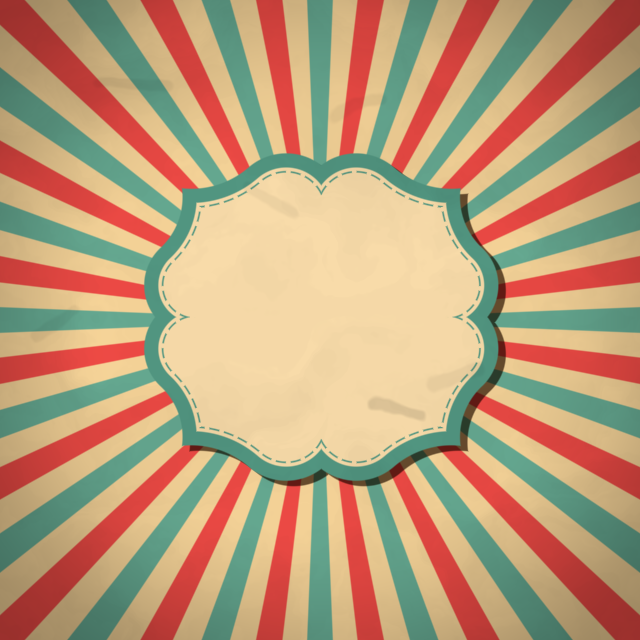
Write a Shadertoy shader that draws this background.

```glsl
// A retro sunburst on creased paper with a scalloped, stitched badge in front.
// Rays repeat in polar angle; each badge side is a convex lobe arc joined to a
// concave ear arc, mirrored about both axes. Stepped noise gives the paper.

const float TAU = 6.2831853;
const vec3 RAY_CREAM = vec3(0.93, 0.80, 0.575);
const vec3 RAY_TEAL = vec3(0.385, 0.64, 0.55);
const vec3 RAY_RED = vec3(0.90, 0.28, 0.26);
const vec3 PANEL_CREAM = vec3(0.94, 0.83, 0.64);
const vec3 FRAME_TEAL = vec3(0.31, 0.57, 0.49);
const vec3 SHADOW_TINT = vec3(0.42, 0.36, 0.30);

const float RAY_COUNT = 40.0;
const float RAY_HALF = 0.256;                 // share of one angular cell
const vec2 BADGE_CENTER = vec2(0.502, 0.5046);
const vec2 SHADOW_SHIFT = vec2(0.0117, -0.0085);
const float FRAME_WIDTH = 0.0221;
const float STITCH_INSET = 0.0288;
const float STITCH_HALF = 0.0012;
const float STITCH_PITCH = 0.0234;
const float EAR_REACH = 0.02;
const float VIGNETTE = 0.32;

// Arc centers as (along side, outward), with the lobe radius.
const vec2 TOP_LOBE = vec2(0.0547, 0.1660);
const vec2 TOP_EAR = vec2(0.2031, 0.3372);
const float TOP_RADIUS = 0.0898;
const vec2 SIDE_LOBE = vec2(0.0495, 0.1966);
const vec2 SIDE_EAR = vec2(0.1875, 0.3255);
const float SIDE_RADIUS = 0.0801;

// Paper folds as segment start and end.
const int FOLDS = 6;
const vec4 FOLD[FOLDS] = vec4[FOLDS](
    vec4(0.59, 0.362, 0.66, 0.349), vec4(0.385, 0.70, 0.455, 0.668),
    vec4(0.17, 0.866, 0.26, 0.857), vec4(0.51, 0.81, 0.575, 0.835),
    vec4(0.05, 0.48, 0.12, 0.515), vec4(0.67, 0.40, 0.74, 0.427));

float hash(vec2 p) {
    return fract(sin(dot(p, vec2(127.1, 311.7))) * 43758.5453);
}

float noise(vec2 p) {
    vec2 i = floor(p), f = fract(p);
    f = f * f * (3.0 - 2.0 * f);
    return mix(mix(hash(i), hash(i + vec2(1, 0)), f.x),
               mix(hash(i + vec2(0, 1)), hash(i + vec2(1, 1)), f.x), f.y);
}

float fbm(vec2 p) {
    float sum = 0.0, amp = 0.5;
    for (int i = 0; i < 5; i++) {
        sum += amp * noise(p);
        p = mat2(1.6, 1.2, -1.2, 1.6) * p + 7.3;
        amp *= 0.5;
    }
    return sum;
}

float cross2(vec2 a, vec2 b) { return a.x * b.y - a.y * b.x; }

// Returns depth inside one side (positive inside) and length along it.
vec2 scallop(vec2 p, vec2 lobe, vec2 ear, float radius) {
    p = min(p, ear + vec2(EAR_REACH, 0.0));
    vec2 axis = ear - lobe, q = p - lobe, e = p - ear;
    float earRadius = length(axis) - radius;
    if (cross2(axis, q) < 0.0) {
        float turn = atan(cross2(e, axis), -dot(axis, e));
        return vec2(length(e) - earRadius, turn * (earRadius + STITCH_INSET));
    }
    float depth = radius - length(vec2(q.x, max(q.y, 0.0))) + max(-q.y, 0.0);
    float turn = atan(cross2(axis, q), dot(axis, q));
    return vec2(depth, -turn * (radius - STITCH_INSET));
}

vec2 badge(vec2 p) {
    p = abs(p);
    vec2 top = scallop(p, TOP_LOBE, TOP_EAR, TOP_RADIUS);
    vec2 side = scallop(p.yx, SIDE_LOBE, SIDE_EAR, SIDE_RADIUS);
    return top.x < side.x ? top : side;
}

// Brightness of the paper: stepped patches and soft dark folds.
float paper(vec2 uv) {
    vec2 warp = vec2(fbm(uv * 7.0), fbm(uv * 7.0 + 31.0)) - 0.5;
    float steps = 14.0 * fbm(uv * vec2(3.5, 6.0) + warp * 1.8);
    float tone = (floor(steps) + smoothstep(0.3, 0.7, fract(steps))) / 14.0;
    float light = 1.0 + 0.16 * (tone - 0.5);
    for (int i = 0; i < FOLDS; i++) {
        vec2 a = uv + warp * 0.06 - FOLD[i].xy, b = FOLD[i].zw - FOLD[i].xy;
        float h = clamp(dot(a, b) / dot(b, b), 0.0, 1.0);
        float d = length(a - b * h);
        light -= 0.07 * smoothstep(0.013, 0.006, d) * (i == 0 ? 1.5 : 0.7);
    }
    return light;
}

void mainImage(out vec4 fragColor, in vec2 fragCoord) {
    float px = 1.0 / min(iResolution.x, iResolution.y);
    vec2 p = (fragCoord - 0.5 * iResolution.xy) * px;
    vec2 uv = p + 0.5;
    float r = length(p);

    // Rays, alternating teal and red
    float cell = atan(p.x, p.y) / TAU * RAY_COUNT;
    float id = floor(cell + 0.5);
    float edge = (abs(cell - id) - RAY_HALF) * TAU / RAY_COUNT * r;
    vec3 ray = mod(id, 2.0) < 0.5 ? RAY_TEAL : RAY_RED;
    vec3 col = mix(ray, RAY_CREAM, smoothstep(-px, px, edge));
    col *= 1.0 - VIGNETTE * smoothstep(0.33, 0.72, r);

    // Badge shadow, frame and panel
    vec2 b = uv - BADGE_CENTER;
    vec2 shape = badge(b);
    float shadow = smoothstep(-px, px, badge(b - SHADOW_SHIFT).x);
    col *= mix(vec3(1.0), SHADOW_TINT, shadow);
    col = mix(col, FRAME_TEAL, smoothstep(-px, px, shape.x));
    col = mix(col, PANEL_CREAM, smoothstep(-px, px, shape.x - FRAME_WIDTH));

    // Stitching
    float dash = (abs(fract(shape.y / STITCH_PITCH) - 0.5) - 0.33) * STITCH_PITCH;
    float stitch = max(abs(shape.x - STITCH_INSET) - STITCH_HALF, dash);
    col = mix(col, FRAME_TEAL, smoothstep(px, -px, stitch));

    fragColor = vec4(col * paper(uv), 1.0);
}
```
